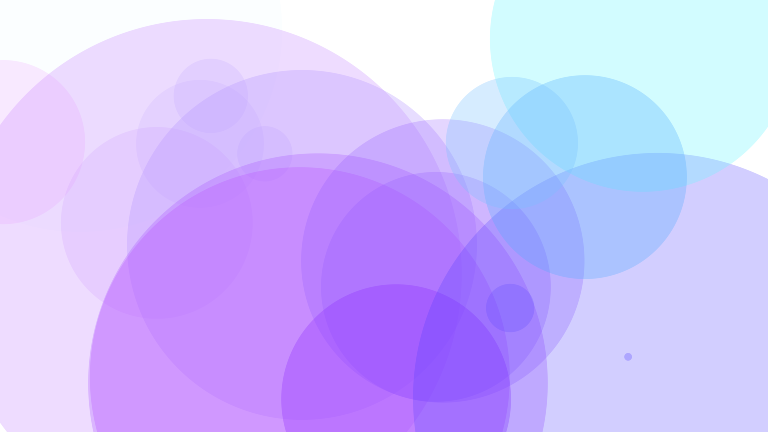
Write a Shadertoy shader that draws this background.

```glsl
const vec3 WHITE = vec3(1.0);
const vec3 MIST = vec3(0.97, 0.99, 1.0);
const vec3 PINK = vec3(0.92, 0.59, 1.0);
const vec3 ORCHID = vec3(0.80, 0.58, 1.0);
const vec3 LILAC = vec3(0.72, 0.60, 1.0);
const vec3 PURPLE = vec3(0.67, 0.35, 1.0);
const vec3 MAGENTA = vec3(0.73, 0.33, 1.0);
const vec3 VIOLET = vec3(0.57, 0.35, 1.0);
const vec3 DEEP_VIOLET = vec3(0.55, 0.16, 1.0);
const vec3 INDIGO = vec3(0.30, 0.23, 1.0);
const vec3 SKY = vec3(0.31, 0.67, 1.0);
const vec3 PALE_SKY = vec3(0.47, 0.75, 1.0);
const vec3 CYAN = vec3(0.41, 0.96, 1.0);

// Signed distance to a circle
float circleDistance(vec2 p, vec2 center, float radius) {
    return length(p - center) - radius;
}

// Antialiased coverage of a shape
float coverage(float dist, float pixel) {
    return 1.0 - smoothstep(-0.5 * pixel, 0.5 * pixel, dist);
}

// Lay a translucent disc over the base colour
vec3 disc(vec3 base, vec2 p, vec2 center, float radius, vec3 tint, float alpha) {
    float pixel = 1.0 / iResolution.y;
    float mask = coverage(circleDistance(p, center, radius), pixel);
    return mix(base, tint, alpha * mask);
}

// Pale discs on the left
vec3 paleCluster(vec3 base, vec2 p) {
    vec3 color = disc(base, p, vec2(0.185, 0.931), 0.468, MIST, 0.5);
    color = disc(color, p, vec2(0.479, 0.366), 0.590, ORCHID, 0.33);
    color = disc(color, p, vec2(0.007, 0.671), 0.190, PINK, 0.20);
    color = disc(color, p, vec2(0.363, 0.484), 0.222, ORCHID, 0.20);
    color = disc(color, p, vec2(0.463, 0.667), 0.148, LILAC, 0.15);
    color = disc(color, p, vec2(0.488, 0.778), 0.086, LILAC, 0.18);
    return disc(color, p, vec2(0.613, 0.644), 0.064, LILAC, 0.20);
}

// Saturated discs in the centre
vec3 violetCluster(vec3 base, vec2 p) {
    vec3 color = disc(base, p, vec2(0.699, 0.433), 0.405, LILAC, 0.33);
    color = disc(color, p, vec2(0.736, 0.113), 0.532, PURPLE, 0.30);
    color = disc(color, p, vec2(0.694, 0.127), 0.486, MAGENTA, 0.30);
    color = disc(color, p, vec2(1.025, 0.396), 0.328, VIOLET, 0.25);
    color = disc(color, p, vec2(1.009, 0.336), 0.266, VIOLET, 0.25);
    return disc(color, p, vec2(0.917, 0.076), 0.266, DEEP_VIOLET, 0.30);
}

// Cool discs on the right
vec3 blueCluster(vec3 base, vec2 p) {
    vec3 color = disc(base, p, vec2(1.523, 0.079), 0.567, INDIGO, 0.25);
    color = disc(color, p, vec2(1.488, 0.910), 0.354, CYAN, 0.30);
    color = disc(color, p, vec2(1.354, 0.590), 0.236, SKY, 0.30);
    color = disc(color, p, vec2(1.185, 0.669), 0.153, PALE_SKY, 0.30);
    color = disc(color, p, vec2(1.181, 0.287), 0.056, INDIGO, 0.20);
    return disc(color, p, vec2(1.454, 0.174), 0.009, INDIGO, 0.27);
}

void mainImage(out vec4 fragColor, in vec2 fragCoord) {
    vec2 p = fragCoord / iResolution.y;
    vec3 color = paleCluster(WHITE, p);
    color = violetCluster(color, p);
    color = blueCluster(color, p);
    fragColor = vec4(color, 1.0);
}
```
